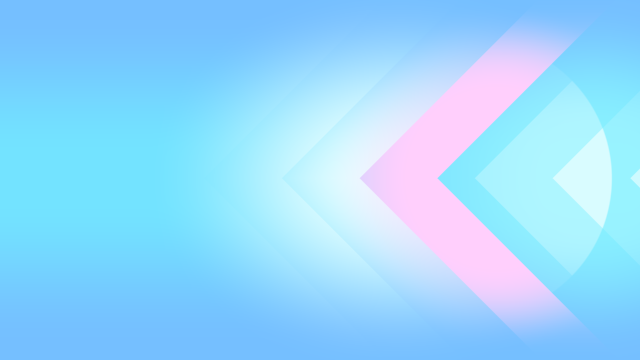
This background is drawn by a Shadertoy shader. Its source:

```glsl
#define AXIS_Y 0.505
#define LEFT_TIP 0.567
#define RIGHT_TIP 1.319
#define TIP_STEP 0.216
#define PINK_CENTER_X 1.38
#define DISC_CENTER_X 1.3125
#define DISC_RADIUS 0.387
#define SHADE_LENGTH 0.13

const vec3 BLUE = vec3(0.46, 0.75, 1.00);
const vec3 CYAN = vec3(0.45, 0.89, 1.00);
const vec3 AQUA = vec3(0.56, 0.96, 1.00);
const vec3 PALE = vec3(0.94, 1.00, 1.00);
const vec3 LAVENDER = vec3(0.80, 0.83, 1.00);
const vec3 PINK = vec3(1.00, 0.81, 0.99);

// Soft step that rises across one canvas pixel
float edge(float d) {
    float w = 1.0 / iResolution.y;
    return smoothstep(-w, w, d);
}

// Falloff from one at the inner radius to zero at the outer
float glow(float r, float inner, float outer) {
    return 1.0 - smoothstep(inner, outer, r);
}

void mainImage(out vec4 fragColor, in vec2 fragCoord) {
    vec2 p = fragCoord / iResolution.y;
    p.x += 0.5 * (16.0 / 9.0 - iResolution.x / iResolution.y);
    p.y -= AXIS_Y;
    float height = abs(p.y);
    float chevron = p.x - height;

    // Sky and the broad pale glow
    vec3 sky = mix(CYAN, BLUE, smoothstep(0.06, 0.46, height));
    float paleGlow = glow(length((p - vec2(1.1, 0.0)) * vec2(1.0, 1.3)), 0.05, 0.70);
    vec3 color = mix(sky, PALE, paleGlow);

    // Pink light seen through the middle bands
    float pinkGlow = glow(length(p - vec2(PINK_CENTER_X, 0.0)), 0.24, 0.49);
    float band = edge(chevron - LEFT_TIP - TIP_STEP);
    color = mix(color, PINK, 0.40 * band * pinkGlow);

    // Faint shade behind the first two chevron edges
    for (int i = 0; i < 2; i++) {
        float d = chevron - LEFT_TIP - TIP_STEP * float(i);
        float shade = edge(d) * exp(-max(d, 0.0) / SHADE_LENGTH);
        color = mix(color, sky, (0.10 + 0.10 * float(i)) * shade);
    }

    // Lavender to pink chevron
    vec3 ribbon = mix(sky, LAVENDER, glow(height, 0.22, 0.50));
    ribbon = mix(ribbon, PINK, pinkGlow);
    color = mix(color, ribbon, edge(chevron - LEFT_TIP - 2.0 * TIP_STEP));

    // Aqua field on the right, with a translucent disc
    float disc = edge(DISC_RADIUS - length(p - vec2(DISC_CENTER_X, 0.0)));
    vec3 field = mix(sky, AQUA, 0.75 * glow(length(p - vec2(1.65, 0.0)), 0.12, 0.52));
    field = mix(field, PALE, 0.10 * disc);

    // Nested light chevrons, brightest inside the disc
    for (int i = 0; i < 3; i++) {
        float k = float(i);
        float inside = edge(chevron - RIGHT_TIP - TIP_STEP * k);
        float fade = glow(height, 0.16, 0.40);
        float light = mix(0.16 * min(k, 1.0), 0.30 + 0.35 * k, disc);
        light = mix(light, 0.60, step(1.5, k));
        field = mix(field, PALE, inside * light * fade);
    }
    color = mix(color, field, edge(chevron - LEFT_TIP - 3.0 * TIP_STEP));

    fragColor = vec4(color, 1.0);
}
```
